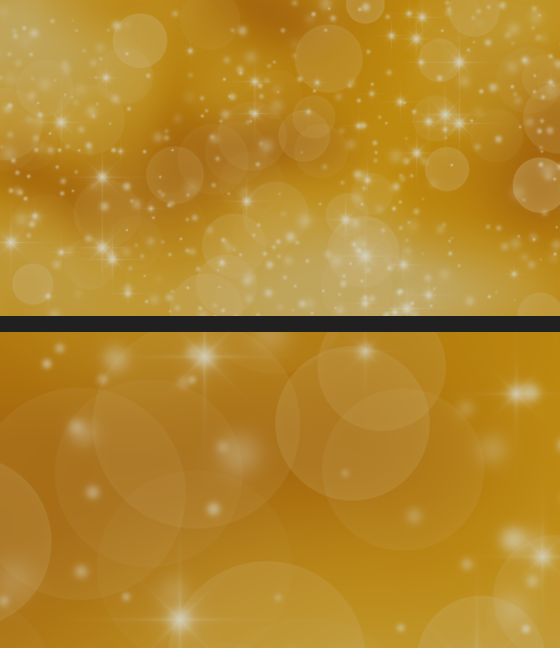
Top, the full canvas; bottom, a detail of the centre.
This background is drawn by a Shadertoy shader. Its source:

```glsl
const vec3 GOLD = vec3(0.75, 0.55, 0.055);
const vec3 BROWN = vec3(0.645, 0.405, 0.055);
const vec3 PALE = vec3(0.75, 0.645, 0.36);
const vec3 DISC_TINT = vec3(0.785, 0.69, 0.46);
const vec3 SPARK_TINT = vec3(0.83, 0.82, 0.75);

float hash(vec2 p) {
    return fract(sin(dot(p, vec2(127.1, 311.7))) * 43758.5);
}

vec2 hash2(vec2 p) {
    return vec2(hash(p), hash(p + 37.3));
}

float noise(vec2 p) {
    vec2 i = floor(p), f = fract(p);
    f = f * f * (3.0 - 2.0 * f);
    return mix(mix(hash(i), hash(i + vec2(1, 0)), f.x),
               mix(hash(i + vec2(0, 1)), hash(i + vec2(1, 1)), f.x), f.y);
}

float blob(vec2 p, vec2 center, vec2 size) {
    vec2 d = (p - center) / size;
    return exp(-dot(d, d));
}

// Broad drifting clouds of gold, brown and cream
vec3 backdrop(vec2 p) {
    vec2 q = p + 0.16 * (vec2(noise(p * 3.0), noise(p * 3.0 + 19.0)) - 0.5);
    float dark = 1.00 * blob(q, vec2(0.78, 0.57), vec2(0.34, 0.20))
               + 0.85 * blob(q, vec2(0.36, 0.40), vec2(0.32, 0.15))
               + 1.00 * blob(q, vec2(1.76, 0.48), vec2(0.22, 0.25))
               + 0.85 * blob(q, vec2(0.88, 1.00), vec2(0.28, 0.14))
               + 0.45 * blob(q, vec2(0.02, 0.45), vec2(0.14, 0.14));
    float light = 0.95 * blob(q, vec2(0.02, 0.90), vec2(0.40, 0.26))
                + 0.60 * blob(q, vec2(0.78, 0.06), vec2(0.50, 0.20))
                + 1.00 * blob(q, vec2(1.25, 0.02), vec2(0.42, 0.20))
                + 0.60 * blob(q, vec2(0.05, 0.08), vec2(0.28, 0.22))
                + 0.40 * blob(q, vec2(1.58, 0.85), vec2(0.18, 0.18));
    float drift = noise(q * 5.0) - 0.5;
    vec3 color = mix(GOLD, BROWN, clamp(dark - 0.35 * drift, 0.0, 1.0));
    return mix(color, PALE, clamp(light + 0.3 * drift, 0.0, 1.0));
}

// Translucent disc with a faint rim
float disc(vec2 p, vec2 center, float radius, float soft) {
    float d = length(p - center) - radius;
    float fill = 1.0 - smoothstep(-soft, soft, d);
    float rim = exp(-abs(d) / 0.005);
    return fill * (0.85 + 0.15 * smoothstep(-radius, 0.0, d) + 0.25 * rim);
}

// Soft dots gathered into drifts, one per jittered cell
float motes(vec2 p, float cells, float radius, float seed) {
    vec2 base = floor(p * cells);
    float sum = 0.0;
    for (int y = -1; y <= 1; y++)
    for (int x = -1; x <= 1; x++) {
        vec2 id = base + vec2(x, y);
        vec2 center = (id + hash2(id + seed)) / cells;
        float density = smoothstep(0.2, 0.8, noise(center * 4.0 + 8.0));
        float present = step(hash(id + seed + 5.1), 0.15 + 0.75 * density);
        float size = radius * mix(0.6, 1.3, hash(id + seed + 9.7));
        float power = mix(0.25, 1.0, hash(id + seed + 14.2));
        sum += present * power * blob(p, center, vec2(size));
    }
    return sum;
}

float ray(vec2 q, float width, float reach) {
    return exp(-abs(q.y) / width - abs(q.x) / reach);
}

// Glowing core with upright and diagonal rays
float star(vec2 p, float reach, float width) {
    vec2 diagonal = vec2(p.x + p.y, p.x - p.y) * 0.7071;
    float upright = ray(p, width, reach) + ray(p.yx, width, reach);
    float slant = ray(diagonal, width, reach * 0.6)
                + ray(diagonal.yx, width, reach * 0.6);
    float core = blob(p, vec2(0.0), vec2(0.2 * reach + 0.004));
    float halo = blob(p, vec2(0.0), vec2(0.7 * reach));
    return 0.85 * core + 0.16 * halo + 0.38 * upright + 0.36 * slant;
}

void mainImage(out vec4 fragColor, in vec2 fragCoord) {
    vec2 p = fragCoord / iResolution.y;
    float aspect = iResolution.x / iResolution.y;
    float pixel = 1.0 / iResolution.y;
    vec3 color = backdrop(p);

    // Bokeh discs
    for (float i = 0.0; i < 50.0; i++) {
        vec2 center = hash2(vec2(i, 2.7)) * vec2(aspect, 1.0);
        float radius = mix(0.04, 0.115, sqrt(hash(vec2(i, 6.1))));
        float chance = hash(vec2(i, 9.4));
        float alpha = mix(0.05, 0.38, chance * chance);
        color = mix(color, DISC_TINT, alpha * disc(p, center, radius, pixel));
    }

    // Drifting dust, from blurred to fine
    float light = 0.32 * motes(p, 9.0, 0.017, 3.0)
                + 0.75 * motes(p, 11.0, 0.0105, 21.0)
                + 0.85 * motes(p, 14.0, 0.0055, 47.0);

    // Star flares
    for (float i = 0.0; i < 46.0; i++) {
        vec2 center = hash2(vec2(i, 51.3)) * vec2(aspect, 1.0);
        float power = hash(vec2(i, 63.8));
        float reach = mix(0.018, 0.055, power * power);
        light += mix(0.45, 1.1, power) * star(p - center, reach, max(0.0018, 0.5 * pixel));
    }

    color = mix(color, SPARK_TINT, 1.0 - exp(-1.3 * light));
    fragColor = vec4(color, 1.0);
}
```
